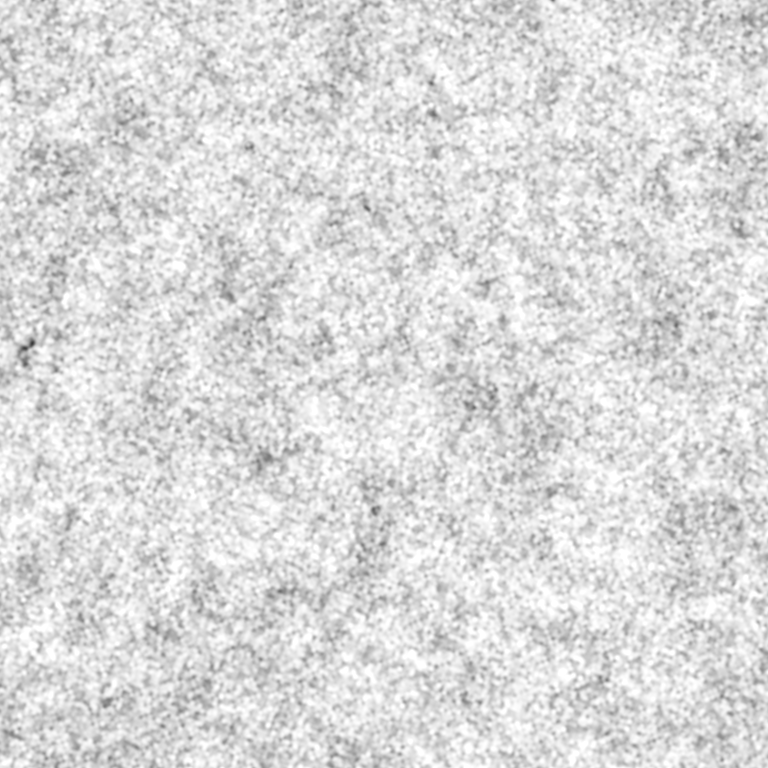
Write a WebGL 2 fragment shader that draws this texture.

```glsl
#version 300 es
precision highp float;
precision highp int;

// Pale grey granular surface: fine soft grains over broad, faint mottling,
// with a few clustered dark specks. Rotated layers of value noise are summed
// into one roughly normal height, which a curve then turns into grey.

uniform vec2 u_resolution;
out vec4 fragColor;

// Integer hash of a lattice cell, from -1 to 1
float hash(ivec2 cell) {
    uvec2 q = uvec2(cell) * uvec2(1597u, 3571u);
    uint h = (q.x ^ (q.y << 11)) * 73939u + q.y;
    h = (h ^ (h >> 15)) * 48271u;
    h = (h ^ (h >> 13)) * 69621u;
    h ^= h >> 16;
    return float(h & 65535u) / 32767.5 - 1.0;
}

// Smooth value noise, from -1 to 1
float valueNoise(vec2 p) {
    ivec2 cell = ivec2(floor(p));
    vec2 f = fract(p);
    vec2 s = f * f * (3.0 - 2.0 * f);
    float low = mix(hash(cell), hash(cell + ivec2(1, 0)), s.x);
    float high = mix(hash(cell + ivec2(0, 1)), hash(cell + ivec2(1, 1)), s.x);
    return mix(low, high, s.y);
}

// Noise layer with its own lattice direction and offset
float layer(vec2 p, float cells, float angle) {
    float c = cos(angle), s = sin(angle);
    return valueNoise(mat2(c, s, -s, c) * p * cells + angle * 71.3);
}

void main() {
    vec2 p = gl_FragCoord.xy / u_resolution.y;

    // Fine grains: two crossed lattices hide each other's grid
    float grain = 1.4 * (layer(p, 185.0, 0.4) + layer(p, 162.0, 1.1));

    // Mottling at three broader sizes
    float mottle = 0.75 * layer(p, 46.0, 0.7)
                 + 0.80 * layer(p, 23.0, 2.0)
                 + 0.50 * layer(p, 9.0, 2.6);

    // Sparse dark specks, gathered where a broad layer is high
    float speck = smoothstep(0.45, 0.95, layer(p, 42.0, 0.9))
                * smoothstep(0.15, 0.75, layer(p, 13.0, 1.7));

    // Tone curve: soft highlights, deeper shadows
    float height = grain + mottle - 2.6 * speck;
    float grey = 0.864 + 0.083 * height - 0.0085 * height * height;
    fragColor = vec4(vec3(clamp(grey, 0.2, 1.0)), 1.0);
}
```
